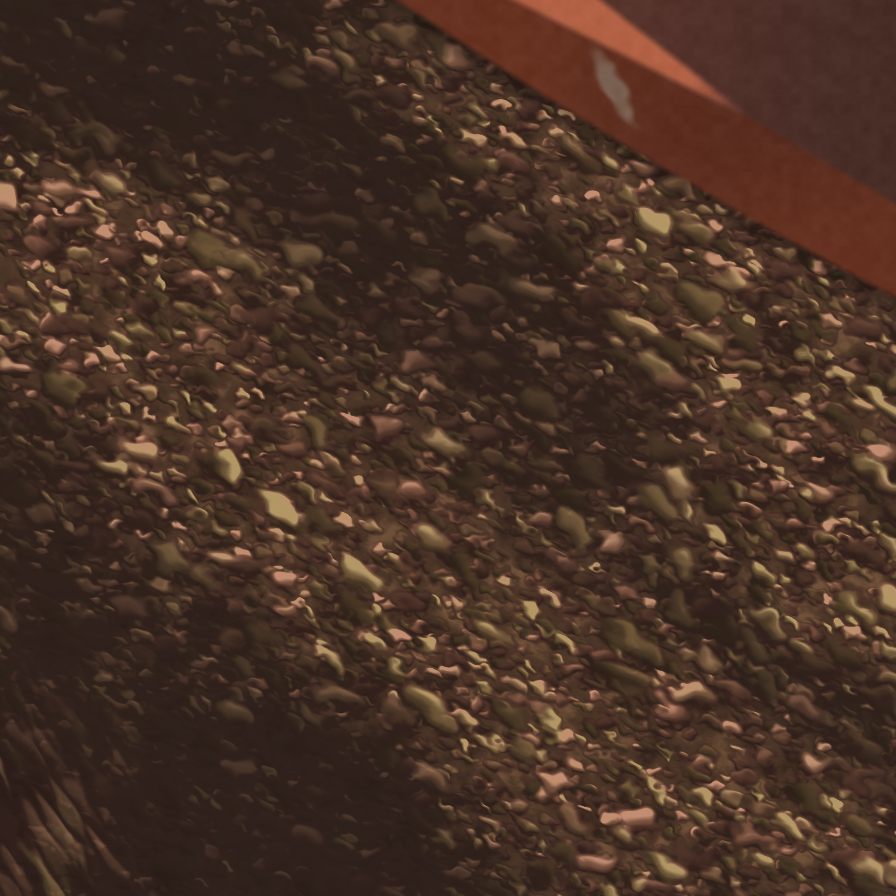
Write a three.js fragment shader that draws this texture.

```glsl
varying vec2 vUv;

float hash(vec2 p) {
  return fract(sin(dot(p, vec2(127.1, 311.7))) * 43758.5);
}

float noise(vec2 p) {
  vec2 i = floor(p), f = fract(p);
  f = f * f * (3.0 - 2.0 * f);
  return mix(mix(hash(i), hash(i + vec2(1.0, 0.0)), f.x),
             mix(hash(i + vec2(0.0, 1.0)), hash(i + 1.0), f.x), f.y);
}

float fbm(vec2 p) {
  float sum = 0.0, amp = 0.5;
  for (int i = 0; i < 4; i++) {
    sum += amp * noise(p);
    p = p * 2.03 + 17.0;
    amp *= 0.5;
  }
  return sum;
}

mat2 turn(float a) {
  return mat2(cos(a), sin(a), -sin(a), cos(a));
}

// Scattered soft pebbles lit from above: x = tone, y = coverage, z = hue
vec3 pebbles(vec2 p, float share) {
  vec3 result = vec3(0.0);
  p += 0.6 * (vec2(noise(p * 2.1), noise(p * 2.1 + 31.0)) - 0.5);
  for (int j = -1; j <= 1; j++) {
    for (int i = -1; i <= 1; i++) {
      vec2 cell = floor(p) + vec2(float(i), float(j));
      float pick = hash(cell + 5.3), hue = hash(cell + 9.1);
      vec2 jitter = vec2(hash(cell), hash(cell + 2.7)) - 0.5;
      vec2 size = vec2(0.5 + 0.25 * hue, 0.36 + 0.2 * hash(cell + 7.7));
      vec2 d = turn(1.4 * (hue - 0.5)) * (p - cell - 0.5 - 0.8 * jitter) / size;
      float body = (1.0 - smoothstep(0.4, 1.15, length(d))) * step(hash(cell + 13.0), share);
      float albedo = 0.25 + 0.9 * pick * pick;
      float shade = clamp(0.68 + 0.75 * d.y - 0.15 * d.x, 0.05, 1.2);
      result = mix(result, vec3(albedo * shade, 1.0, hue), body);
    }
  }
  return result;
}

// Soft patch of light stretched down to the right
float glow(vec2 p, vec2 center, vec2 radius) {
  vec2 q = turn(0.55) * (p - center) / radius;
  return exp(-dot(q, q));
}

float sunlight(vec2 p) {
  p += 0.08 * (vec2(fbm(p * 6.0), fbm(p * 6.0 + 40.0)) - 0.47);
  float sun = 0.9 * glow(p, vec2(0.07, 0.73), vec2(0.25, 0.12));
  sun += 0.5 * glow(p, vec2(0.22, 0.58), vec2(0.15, 0.11));
  sun += 0.9 * glow(p, vec2(0.67, 0.79), vec2(0.33, 0.07));
  sun += 0.75 * glow(p, vec2(0.86, 0.6), vec2(0.22, 0.12));
  sun += 1.05 * glow(p, vec2(0.72, 0.16), vec2(0.38, 0.18));
  sun += 0.95 * glow(p, vec2(0.96, 0.35), vec2(0.18, 0.09));
  sun += 0.65 * glow(p, vec2(0.32, 0.44), vec2(0.4, 0.15));
  sun -= 0.6 * glow(p, vec2(0.34, 0.06), vec2(0.15, 0.13));
  sun -= 0.35 * glow(p, vec2(0.88, 0.24), vec2(0.2, 0.04));
  sun -= 0.3 * glow(p, vec2(0.1, 0.95), vec2(0.25, 0.1));
  return clamp(0.16 + sun * (0.75 + 0.6 * noise(p * 11.0)), 0.03, 1.0);
}

vec3 gravel(vec2 p) {
  vec2 q = turn(0.4) * p * vec2(0.85, 1.15);
  vec3 grains = vec3(0.55 * fbm(q * 45.0), 1.0, 0.5);
  for (int i = 0; i < 3; i++) {
    float level = float(i);
    vec3 layer = pebbles(q * (62.0 - 18.0 * level) + 19.0 * level, 0.85 - 0.22 * level);
    grains = mix(grains, layer, layer.y * 0.9);
  }

  // Smeared streaks in the lower left corner
  float corner = 1.0 - smoothstep(0.04, 0.24, length(p - vec2(0.0, 0.08)));
  vec3 streaks = pebbles(turn(1.0) * p * vec2(13.0, 48.0), 0.75);
  grains = mix(grains, streaks, 0.75 * corner);

  float sun = max(sunlight(p), 0.45 * corner);
  float v = mix(0.11 + 0.3 * grains.x, 0.1 + 1.28 * grains.x, sun);
  v += 0.12 * (fbm(p * 16.0) - 0.47);
  vec3 color = mix(vec3(0.125, 0.085, 0.075), vec3(0.18, 0.13, 0.11), smoothstep(0.0, 0.2, v));
  color = mix(color, vec3(0.28, 0.21, 0.165), smoothstep(0.2, 0.42, v));
  color = mix(color, vec3(0.42, 0.32, 0.245), smoothstep(0.4, 0.64, v));
  color = mix(color, vec3(0.7, 0.58, 0.46), smoothstep(0.62, 1.0, v));
  vec3 tint = mix(vec3(1.09, 0.95, 0.96), vec3(1.0, 1.02, 0.86), smoothstep(0.2, 0.8, grains.z));
  return color * mix(vec3(1.0), tint, 0.4 + 0.6 * sun);
}

// Clay planter: outer wall, bright lip and shaded inside
vec3 planter(vec2 p, float inner) {
  float grain = fbm(p * 90.0) - 0.47;
  vec3 wall = mix(vec3(0.42, 0.2, 0.13), vec3(0.34, 0.17, 0.12), noise(p * 7.0));
  vec2 m = turn(1.05) * (p - vec2(0.684, 0.905)) / vec2(0.047, 0.013);
  float chip = 1.0 - smoothstep(0.5, 1.2, length(m) + 0.5 * (noise(p * 70.0) - 0.5));
  wall = mix(wall, vec3(0.5, 0.42, 0.36), 0.8 * chip);
  vec3 inside = mix(vec3(0.34, 0.2, 0.17), vec3(0.28, 0.175, 0.15), smoothstep(0.65, 1.0, p.x));
  vec3 color = mix(wall, inside, smoothstep(-0.006, 0.006, inner));
  float lip = smoothstep(-0.006, 0.006, inner)
            * (1.0 - smoothstep(-0.007, 0.007, p.y - 1.0 + 0.78 * (p.x - 0.67)));
  lip *= 1.0 - smoothstep(0.76, 0.85, p.x);
  return mix(color, vec3(0.7, 0.38, 0.27), lip) + 0.05 * grain;
}

void main() {
  vec2 p = vUv;
  float outer = p.y - 1.0 + 0.596 * (p.x - 0.443) + 0.13 * (p.x - 0.443) * (1.0 - p.x);
  float inner = p.y - 1.0 + 0.5 * (p.x - 0.573) + 0.09 * max(p.x - 0.846, 0.0);
  vec3 ground = gravel(p) * mix(1.0, 0.75, smoothstep(-0.03, 0.0, outer));
  gl_FragColor = vec4(mix(ground, planter(p, inner), smoothstep(-0.006, 0.006, outer)), 1.0);
}
```
